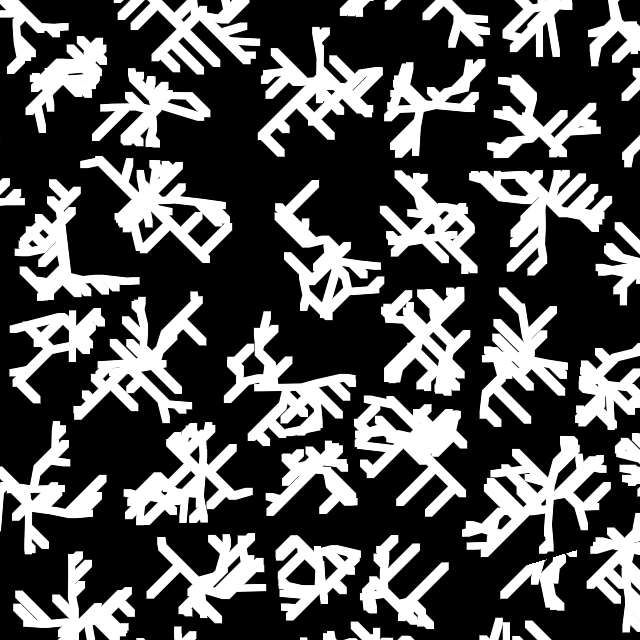
A Shadertoy shader for this pattern:

```glsl
// White branching dendrites on black, one tree in each cell of a weighted Voronoi diagram.
// Every tree has a short spine, wandering arms and mostly diagonal twigs that stop
// before the cell border; all strokes are swept by a square brush.

const vec3 GROUND = vec3(0.0);
const vec3 BRANCH = vec3(1.0);
const float GRID = 5.5;         // cells across the canvas
const float HALF_WIDTH = 0.031; // brush half side, in cells like all lengths below
const float MARGIN = 0.085;     // clearance kept from the cell border
const float SCATTER = 0.75;     // displacement of tree centres
const float SIZE_SPREAD = 0.3;  // variation of cell sizes
const float SPINE = 0.22;
const float STEP = 0.18;
const float TWIG = 0.34;
const float WANDER = 0.3;       // bend of the non-diagonal strokes, radians
const float MIN_LENGTH = 0.035;
const int STEPS = 4;
const float EIGHTH_TURN = 0.785398;

vec3 border[24];  // normal and offset of the cell's border lines
int borderCount = 0;
vec2 treeCell;
float drawCount = 10.0;

float hash(vec2 cell, float index) {
    return fract(sin(dot(vec3(cell, index), vec3(127.1, 311.7, 74.7))) * 43758.55);
}

// Next random number of the current tree
float random() {
    drawCount += 1.0;
    return hash(treeCell, drawCount);
}

// Tree centre in xy, cell weight in z
vec3 site(vec2 cell) {
    vec2 offset = vec2(hash(cell, 1.0), hash(cell, 2.0)) - 0.5;
    return vec3(cell + 0.5 + SCATTER * offset, SIZE_SPREAD * hash(cell, 3.0));
}

// Chebyshev distance to a segment
float squareBrush(vec2 p, vec2 a, vec2 b) {
    p -= a;
    b -= a;
    float t = clamp((p.x - p.y) / (b.x - b.y + 1e-5), 0.0, 1.0);
    float s = clamp((p.x + p.y) / (b.x + b.y + 1e-5), 0.0, 1.0);
    vec2 q = abs(p - b * t), r = abs(p - b * s);
    return min(max(q.x, q.y), max(r.x, r.y));
}

// Free length from p along dir inside the cell
float room(vec2 p, vec2 dir) {
    float free = 2.0;
    for (int i = 0; i < borderCount; i++) {
        float facing = dot(border[i].xy, dir);
        float gap = border[i].z - dot(border[i].xy, p);
        if (facing > 0.001) free = min(free, gap / facing);
    }
    return max(free, 0.0);
}

// Compass heading in eighths of a turn; only the diagonals stay exact
vec2 compass(float heading) {
    float bend = (random() - 0.5) * 2.0 * WANDER;
    float angle = heading * EIGHTH_TURN + (mod(heading, 2.0) < 0.5 ? bend : 0.0);
    return vec2(cos(angle), sin(angle));
}

float stroke(vec2 p, vec2 a, vec2 b) {
    return distance(a, b) < MIN_LENGTH ? 9.0 : squareBrush(p, a, b);
}

// Find the cell that owns p, then collect its border lines
vec3 enterCell(vec2 p) {
    float nearest = 1e3;
    for (int i = 0; i < 25; i++) {
        vec2 cell = floor(p) + vec2(i % 5 - 2, i / 5 - 2);
        vec3 s = site(cell);
        float power = dot(p - s.xy, p - s.xy) - s.z;
        if (power < nearest) { nearest = power; treeCell = cell; }
    }
    vec3 own = site(treeCell);
    for (int i = 0; i < 25; i++) {
        if (i == 12) continue;
        vec3 other = site(treeCell + vec2(i % 5 - 2, i / 5 - 2));
        vec2 d = other.xy - own.xy;
        float span = length(d);
        float offset = (span * span + own.z - other.z) / (2.0 * span);
        if (offset < 1.2) border[borderCount++] = vec3(d / span, offset - MARGIN);
    }
    return own;
}

float tree(vec2 p) {
    vec2 spineDir = compass(floor(random() * 8.0));
    vec2 tail = -spineDir * min(SPINE, room(vec2(0.0), -spineDir));
    vec2 head = spineDir * min(SPINE, room(vec2(0.0), spineDir));
    float d = stroke(p, tail, head);
    float arms = 4.0 + floor(random() * 4.0);
    float firstHeading = random() * 8.0;

    for (float arm = 0.0; arm < arms; arm++) {
        float base = floor(firstHeading + arm * 8.0 / arms);
        float armSide = random() < 0.5 ? -1.0 : 1.0;
        vec2 from = mix(tail, head, random());
        for (int i = 0; i < STEPS; i++) {
            float turn = random() < 0.4 ? floor(random() * 3.0) - 1.0 : 0.0;
            float heading = base + turn;
            vec2 dir = compass(heading);
            float wanted = STEP * mix(0.6, 1.4, random());
            float free = room(from, dir);
            vec2 to = from + dir * min(wanted, free);
            d = min(d, stroke(p, from, to));

            // Side twig, mostly on the same side along an arm
            float side = random() < 0.3 ? -armSide : armSide;
            float spread = mod(heading, 2.0) > 0.5 && random() < 0.6 ? 2.0 : 1.0;
            vec2 root = mix(from, to, mix(0.3, 1.0, random()));
            vec2 twigDir = compass(heading + side * spread);
            float twig = min(TWIG * mix(0.3, 1.3, random()), room(root, twigDir));
            d = min(d, stroke(p, root, root + twigDir * twig));
            if (free < wanted) break;
            from = to;
        }
    }
    return d;
}

void mainImage(out vec4 fragColor, in vec2 fragCoord) {
    vec2 p = fragCoord / iResolution.y * GRID;
    float pixel = GRID / iResolution.y;
    vec3 own = enterCell(p);
    float d = tree(p - own.xy) - HALF_WIDTH;
    float ink = 1.0 - smoothstep(-0.5 * pixel, 0.5 * pixel, d);
    fragColor = vec4(mix(GROUND, BRANCH, ink), 1.0);
}
```
